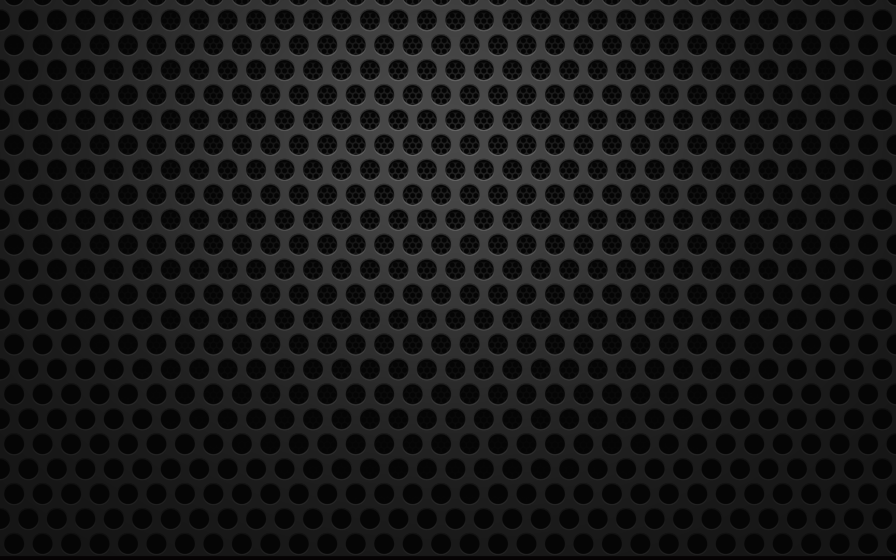
A WebGL 2 fragment shader for this pattern:

```glsl
#version 300 es
precision highp float;

uniform vec2 u_resolution;
out vec4 fragColor;

// Lengths are fractions of the canvas height
const vec2 PLATE_CELL = vec2(0.05083, 0.08908);
const vec2 PLATE_ORIGIN = vec2(0.6098, 0.6077);
const float HOLE_RADIUS = 0.0177;
const vec2 MESH_CELL = vec2(0.0112, 0.0194);
const vec2 MESH_SHIFT = vec2(0.0, -0.0016);
const float MESH_RADIUS = 0.0044;
const float RIM_WIDTH = 0.0011;
const float BASE_STRIP = 0.007;

const vec3 VOID_COLOR = vec3(0.018);
const vec3 STRIP_COLOR = vec3(0.022, 0.012, 0.016);

// Offset to the nearest centre of a grid whose alternate rows are staggered
vec2 staggeredCell(vec2 p, vec2 cell) {
    vec2 a = (fract(p / cell + 0.5) - 0.5) * cell;
    vec2 b = (fract(p / cell) - 0.5) * cell;
    return dot(a, a) < dot(b, b) ? a : b;
}

// Coverage of the region where the distance is negative
float fill(float d, float pixel) {
    return 1.0 - smoothstep(-0.75 * pixel, 0.75 * pixel, d);
}

// Soft line of the given half width around zero distance
float band(float d, float halfWidth, float pixel) {
    return 1.0 - smoothstep(halfWidth * 0.4, halfWidth + pixel * 0.6, abs(d));
}

// Brightness of the plate under a soft lamp near the top
float lampLight(vec2 p, float aspect) {
    vec2 q = (p - vec2(0.5 * aspect, 0.77)) / vec2(0.39 * aspect, 0.5);
    return mix(0.076, 0.282, exp(-dot(q, q)));
}

// Second perforated sheet seen through a hole
vec3 innerMesh(vec2 offset, float light, float pixel) {
    vec2 cell = staggeredCell(offset - MESH_SHIFT, MESH_CELL);
    float opening = fill(length(cell) - MESH_RADIUS, pixel);
    float shadow = fill(length(offset - vec2(0.0, -0.0042)) - HOLE_RADIUS, pixel * 2.0);
    float depth = mix(0.75, 1.0, smoothstep(HOLE_RADIUS, -HOLE_RADIUS, offset.y));
    vec3 web = vec3(1.9 * light * light) * depth;
    return mix(VOID_COLOR, max(web, VOID_COLOR), (1.0 - opening) * shadow);
}

// Plate surface with a lit lower lip and a shaded upper lip
vec3 plate(vec2 offset, float d, float light, float pixel) {
    float facing = offset.y / max(length(offset), 1e-4);
    float lip = band(d - RIM_WIDTH, RIM_WIDTH, pixel);
    float lit = lip * smoothstep(0.1, 0.9, -facing);
    float shaded = lip * smoothstep(0.1, 0.9, facing);
    return vec3(light * (1.0 + 0.38 * lit - 0.3 * shaded));
}

void main() {
    float pixel = 1.0 / u_resolution.y;
    float aspect = u_resolution.x / u_resolution.y;
    vec2 p = gl_FragCoord.xy * pixel;

    float light = lampLight(p, aspect);
    vec2 offset = staggeredCell(p - PLATE_ORIGIN, PLATE_CELL);
    float d = length(offset) - HOLE_RADIUS;

    vec3 color = plate(offset, d, light, pixel);
    color = mix(color, innerMesh(offset, light, pixel), fill(d, pixel));

    // Dark strip along the lower edge
    color = mix(color, STRIP_COLOR, fill(p.y - BASE_STRIP, pixel));
    fragColor = vec4(color, 1.0);
}
```
